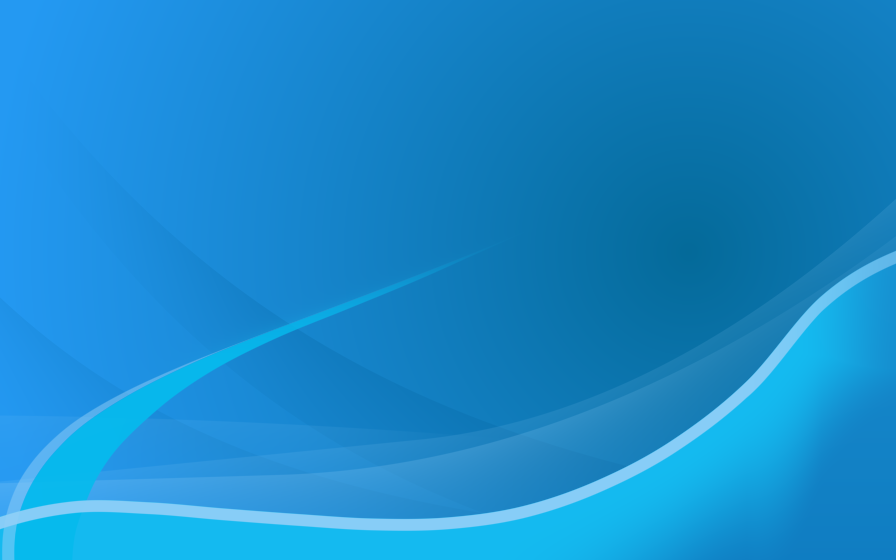
Reproduce this background procedurally as a Shadertoy shader.

```glsl
#define ASPECT 1.6
#define DARK_CENTRE vec2(1.23, 0.55)
#define DEEP_BLUE vec3(0.015, 0.415, 0.60)
#define SKY_BLUE vec3(0.14, 0.60, 0.95)
#define SHADE_BLUE vec3(0.02, 0.40, 0.64)
#define CYAN vec3(0.08, 0.73, 0.94)
#define RIBBON_CYAN vec3(0.02, 0.73, 0.93)
#define PALE vec3(0.57, 0.81, 0.97)
#define WAVE_STEP 0.13333
#define RIBBON_STEP 0.05
#define RIM_WIDTH 0.021

// Heights of the wave crest, evenly spaced in x
const float CREST[15] = float[15](0.02, 0.077, 0.105, 0.103, 0.092, 0.082,
    0.074, 0.076, 0.096, 0.142, 0.2135, 0.319, 0.471, 0.552, 0.58);

// Sides of the ribbon, evenly spaced in y
const float OUTER[15] = float[15](0.008, 0.004, 0.006, 0.017, 0.040, 0.079,
    0.1375, 0.223, 0.333, 0.460, 0.592, 0.723, 0.850, 0.971, 1.09);
const float INNER[15] = float[15](0.128, 0.129, 0.135, 0.152, 0.175, 0.210,
    0.260, 0.321, 0.400, 0.502, 0.625, 0.746, 0.858, 0.971, 1.09);

// Catmull-Rom curve: returns value and slope
vec2 spline(const float k[15], float t, float spacing) {
    float s = t / spacing;
    int i = clamp(int(floor(s)), 0, 11);
    float f = s - float(i);
    float a = k[i], b = k[i + 1], c = k[i + 2], d = k[i + 3];
    float c1 = 0.5 * (c - a);
    float c2 = a - 2.5 * b + 2.0 * c - 0.5 * d;
    float c3 = 0.5 * (d - a) + 1.5 * (b - c);
    return vec2(b + f * (c1 + f * (c2 + f * c3)),
                (c1 + f * (2.0 * c2 + 3.0 * f * c3)) / spacing);
}

// Signed distance estimate to a spline, positive below its value
float below(vec2 curve, float value) {
    return (curve.x - value) / sqrt(1.0 + curve.y * curve.y);
}

float cover(float d) {
    float px = 0.8 / iResolution.y;
    return smoothstep(-px, px, d);
}

// Sharp on the upper edge, fading with depth
float veil(float d, float depth) {
    return cover(d) * exp(-max(d, 0.0) / depth);
}

vec3 backdrop(vec2 p) {
    float t = clamp(length(p - DARK_CENTRE) / 1.25, 0.0, 1.0);
    vec3 col = mix(DEEP_BLUE, SKY_BLUE, t * (1.12 - 0.12 * t));

    // Dark crescents
    float arcTop = 0.93 * exp(-1.53 * p.x) - p.y;
    float arcLow = p.y - 0.97 * exp(-1.7 * p.x) + 0.14;
    float crescent = veil(arcTop, 0.2) * cover(arcLow);
    col = mix(col, SHADE_BLUE, 0.28 * crescent * smoothstep(0.0, 0.6, p.x));
    float corner = veil(0.469 * exp(-2.0 * p.x) - p.y, 0.12);
    col = mix(col, SHADE_BLUE, 0.14 * corner);

    // Pale veils sweeping up to the right
    float rise1 = max(p.x - 0.75, 0.0), rise2 = max(p.x - 0.5, 0.0);
    float sweep1 = 0.14 + 0.1 * p.x + 0.4775 * rise1 * rise1 - p.y;
    float sweep2 = 0.137 + 0.03 * p.x + 0.325 * rise2 * rise2 - p.y;
    float flat1 = 0.258 - 0.01 * p.x - 0.04 * p.x * p.x - p.y;
    col = mix(col, PALE, 0.10 * veil(flat1, 0.1) * (1.0 - smoothstep(0.5, 0.95, p.x)));
    col = mix(col, PALE, 0.13 * veil(sweep1, 0.09));
    float strength = mix(0.22, 0.08, smoothstep(0.8, 1.5, p.x));
    return mix(col, PALE, strength * veil(sweep2, 0.11));
}

void mainImage(out vec4 fragColor, in vec2 fragCoord) {
    vec2 p = fragCoord / iResolution.xy * vec2(ASPECT, 1.0);
    vec3 col = backdrop(p);

    // Wave body, dimming into blue towards the lower right
    float depth = below(spline(CREST, p.x, WAVE_STEP), p.y);
    float dim = smoothstep(0.03, 0.26, depth) * smoothstep(0.85, 1.3, p.x);
    dim = max(dim, 0.85 * smoothstep(1.42, 1.62, p.x));
    vec3 shadow = mix(vec3(0.06, 0.49, 0.76), vec3(0.09, 0.54, 0.80), p.y * 2.0);
    col = mix(col, mix(CYAN, shadow, dim), cover(depth));

    // Ribbon with a pale outer edge, thinning into a streak
    vec2 outer = spline(OUTER, p.y, RIBBON_STEP);
    float left = -below(outer, p.x);
    float right = below(spline(INNER, p.y, RIBBON_STEP), p.x);
    float edge = 0.022 * (1.0 - smoothstep(0.12, 0.42, p.y));
    float fade = 1.0 - smoothstep(0.34, 0.6, p.y);
    float glow = exp(-max(-left, 0.0) / 0.011) * cover(right);
    col = mix(col, CYAN, 0.28 * glow * fade * smoothstep(0.3, 0.45, p.y));
    float ribbon = cover(min(left, right)) * fade;
    col = mix(col, PALE, 0.5 * ribbon * cover(edge - left));
    col = mix(col, RIBBON_CYAN, 0.93 * ribbon * cover(left - edge));

    // Pale rim along the crest
    float rim = cover(depth) * cover(RIM_WIDTH - depth);
    float rimAlpha = mix(0.92, 0.6, smoothstep(1.3, 1.6, p.x));
    col = mix(col, PALE, rimAlpha * rim);

    fragColor = vec4(col, 1.0);
}
```
